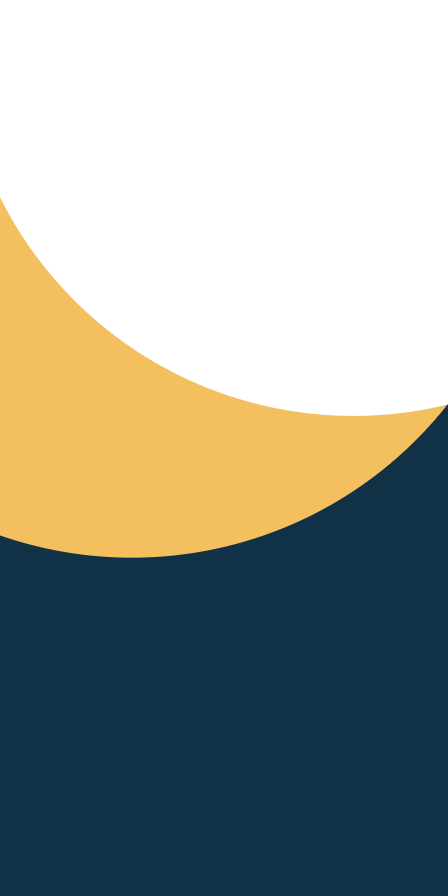
Reproduce this background procedurally as a Shadertoy shader.

```glsl
// Flat backdrop: a golden crescent between a white disc and a navy field.

// Lengths are in canvas widths, origin at the lower left
#define GOLD_CENTER  vec2(0.2943, 1.6523)
#define GOLD_RADIUS  0.8971
#define WHITE_CENTER vec2(0.7890, 1.9534)
#define WHITE_RADIUS 0.8818
#define NAVY  vec3(0.065, 0.191, 0.278)
#define GOLD  vec3(0.957, 0.749, 0.373)
#define WHITE vec3(1.0)

// Signed distance to a circle, negative inside
float circleDistance(vec2 p, vec2 center, float radius) {
    return length(p - center) - radius;
}

// Coverage of a shape, smoothed over one pixel
float coverage(float dist, float pixel) {
    return clamp(0.5 - dist / pixel, 0.0, 1.0);
}

void mainImage(out vec4 fragColor, in vec2 fragCoord) {
    float pixel = 1.0 / iResolution.x;
    vec2 p = fragCoord * pixel;

    // Layers from back to front
    float goldDisc = circleDistance(p, GOLD_CENTER, GOLD_RADIUS);
    float whiteDisc = circleDistance(p, WHITE_CENTER, WHITE_RADIUS);
    vec3 color = mix(NAVY, GOLD, coverage(goldDisc, pixel));
    color = mix(color, WHITE, coverage(whiteDisc, pixel));

    fragColor = vec4(color, 1.0);
}
```
